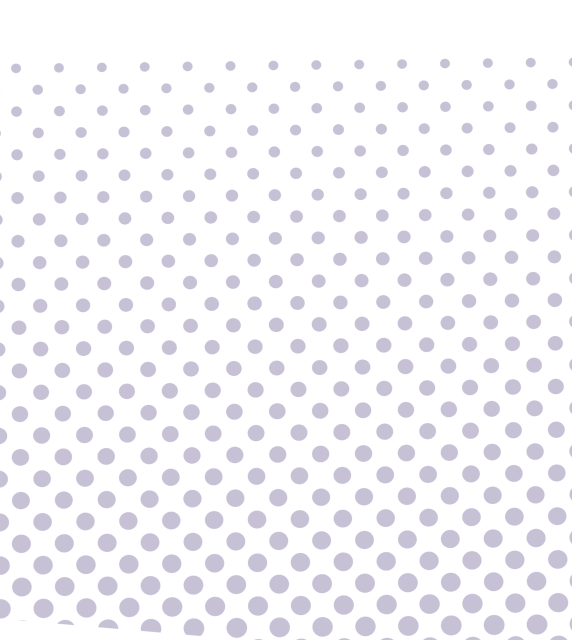
Reproduce this pattern procedurally as a WebGL 1 fragment shader.

```glsl
precision highp float;
// Halftone fade: two interleaved square lattices of soft lilac dots, tilted
// slightly, growing row by row from a blank top margin to the bottom edge,
// where a slanting cut trims the lower left corner.

uniform vec2 u_resolution;

// Lengths are fractions of the canvas height, measured from the top left.
#define FIRST_DOT vec2(0.0251, 0.1068)
#define PITCH vec2(0.06702, 0.06754)
#define TILT 0.0112
#define TOP_RADIUS 0.0077
#define RADIUS_GROWTH 0.00064
#define DOT_SQUASH 0.965
#define RADIUS_WEAR 0.012
#define CUT_HEIGHT 0.9668
#define CUT_SLOPE 0.086
#define DOT_COLOR vec3(0.78, 0.755, 0.84)
#define PAPER_COLOR vec3(1.0)

// Layered sines give each dot a small, repeatable irregularity.
float unevenness(vec2 cell) {
  return 0.6 * sin(dot(cell, vec2(5.3, 8.7))) + 0.4 * sin(dot(cell, vec2(11.9, 3.1)));
}

// Coverage of the nearest dot in the lattice shifted by offset.
float latticeDots(vec2 grid, vec2 offset, float pixel) {
  vec2 cell = floor(grid - offset + 0.5) + offset;
  vec2 fromCenter = (grid - cell) * PITCH;
  fromCenter.y /= DOT_SQUASH;
  float radius = TOP_RADIUS + RADIUS_GROWTH * cell.y;
  radius *= 1.0 + RADIUS_WEAR * unevenness(cell);
  float edge = length(fromCenter) - radius;
  float belowMargin = step(-0.25, cell.y);
  return belowMargin * (1.0 - smoothstep(-pixel, pixel, edge));
}

void main() {
  float pixel = 0.75 / u_resolution.y;
  vec2 point = vec2(gl_FragCoord.x, u_resolution.y - gl_FragCoord.y) / u_resolution.y;

  // Tilted lattice coordinates, counted in columns and rows.
  vec2 across = vec2(cos(TILT), -sin(TILT));
  vec2 down = vec2(sin(TILT), cos(TILT));
  vec2 fromFirst = point - FIRST_DOT;
  vec2 grid = vec2(dot(fromFirst, across), dot(fromFirst, down)) / PITCH;

  // Full rows and the half-step rows between them.
  float dots = max(latticeDots(grid, vec2(0.0), pixel),
                   latticeDots(grid, vec2(0.5), pixel));

  // Slanting lower cut.
  float belowCut = point.y - CUT_HEIGHT - CUT_SLOPE * point.x;
  dots *= 1.0 - smoothstep(-pixel, pixel, belowCut);

  gl_FragColor = vec4(mix(PAPER_COLOR, DOT_COLOR, dots), 1.0);
}
```
